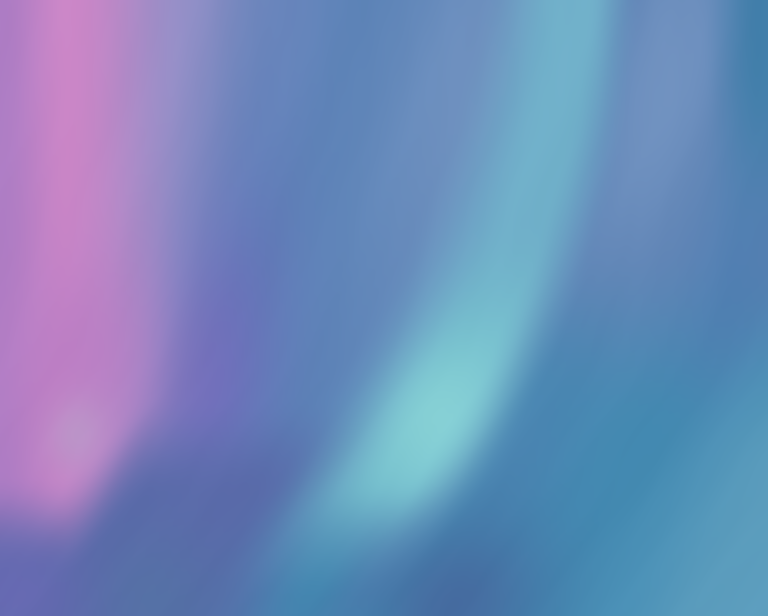
Write a Shadertoy shader that draws this background.

```glsl
// Soft aurora: pink and violet veils at the left, a bent cyan beam across blue.
#define BEAM_TOP 0.815
#define BEAM_LEAN 0.06
#define BEAM_BEND 0.30
#define VEIL_LEAN 0.10
#define GRAIN 0.006

const vec3 BLUE     = vec3(0.355, 0.510, 0.715);
const vec3 HAZE     = vec3(0.445, 0.575, 0.755);
const vec3 TEAL     = vec3(0.255, 0.535, 0.690);
const vec3 PALE     = vec3(0.365, 0.620, 0.745);
const vec3 NAVY     = vec3(0.275, 0.425, 0.630);
const vec3 INDIGO   = vec3(0.355, 0.415, 0.665);
const vec3 VIOLET   = vec3(0.425, 0.425, 0.730);
const vec3 LAVENDER = vec3(0.575, 0.560, 0.780);
const vec3 PURPLE   = vec3(0.680, 0.490, 0.770);
const vec3 PINK     = vec3(0.795, 0.525, 0.780);
const vec3 CYAN     = vec3(0.440, 0.690, 0.790);
const vec3 AQUA     = vec3(0.535, 0.825, 0.840);

// Elliptic glow, sheared sideways by lean
float glow(vec2 p, vec2 center, vec2 size, float lean) {
    vec2 d = p - center;
    d.x -= lean * d.y;
    d /= size;
    return exp(-dot(d, d));
}

// Falls smoothly from one to zero between lo and hi
float fall(float lo, float hi, float v) {
    return 1.0 - smoothstep(lo, hi, v);
}

// Blue ground to the left of the beam, with the veils over it
vec3 leftSide(vec2 p, float depth) {
    float u = p.x + VEIL_LEAN * depth;
    vec3 col = mix(BLUE, HAZE, 0.9 * glow(p, vec2(0.62, 0.86), vec2(0.12, 0.42), 0.2));
    col = mix(col, vec3(0.44, 0.53, 0.75), 0.6 * glow(p, vec2(0.37, 1.0), vec2(0.06, 0.3), 0.1));
    col = mix(col, LAVENDER, fall(0.23, 0.38, u));
    col = mix(col, VIOLET, 0.9 * glow(p, vec2(0.275, 0.37), vec2(0.085, 0.30), 0.12));

    // Pink veil with a purple outer edge
    float veil = fall(0.09, 0.255, p.x + 0.03 * depth);
    col = mix(col, mix(PURPLE, PINK, smoothstep(0.0, 0.09, p.x)), veil);
    col = mix(col, vec3(0.725, 0.49, 0.77), 0.75 * glow(p, vec2(0.10, 0.42), vec2(0.12, 0.18), 0.0));
    col = mix(col, vec3(0.73, 0.60, 0.79), 0.75 * glow(p, vec2(0.10, 0.295), vec2(0.038, 0.06), 0.1));

    // Indigo floor, rising to the right of the veil
    float rise = 0.13 * smoothstep(0.08, 0.20, p.x);
    col = mix(col, INDIGO, fall(0.06 + rise, 0.23 + rise, p.y));
    col = mix(col, vec3(0.42, 0.41, 0.71), 0.7 * glow(p, vec2(0.02, 0.04), vec2(0.11, 0.10), 0.0));
    col = mix(col, vec3(0.32, 0.45, 0.64), 0.7 * glow(p, vec2(0.20, 0.02), vec2(0.09, 0.12), 0.0));
    return mix(col, TEAL, 0.9 * glow(p, vec2(0.41, 0.05), vec2(0.085, 0.20), 0.35));
}

// Haze over teal to the right of the beam
vec3 rightSide(vec2 p) {
    vec3 col = mix(TEAL, BLUE * 0.97, smoothstep(0.30, 0.62, p.y));
    col = mix(col, HAZE, 0.95 * glow(p, vec2(0.86, 0.86), vec2(0.115, 0.34), 0.18));
    col = mix(col, vec3(0.31, 0.50, 0.70), 0.7 * glow(p, vec2(0.955, 0.54), vec2(0.05, 0.20), 0.1));
    col = mix(col, vec3(0.26, 0.50, 0.67), smoothstep(0.91, 0.99, p.x) * smoothstep(0.55, 0.9, p.y));
    col = mix(col, vec3(0.30, 0.52, 0.70), 0.8 * glow(p, vec2(0.67, 0.27), vec2(0.08, 0.16), 0.3));
    float corner = p.x - 0.45 * p.y;
    col = mix(col, PALE, 0.95 * smoothstep(0.70, 0.92, corner) * fall(0.25, 0.58, p.y));
    col = mix(col, vec3(0.29, 0.57, 0.72), 0.8 * glow(p, vec2(0.79, 0.0), vec2(0.07, 0.16), 0.3));
    return mix(col, NAVY, glow(p, vec2(0.59, 0.02), vec2(0.12, 0.14), 0.15));
}

// Faint brushed strands that follow the bend
float strands(vec2 p, float across) {
    float sum = 0.0, amp = 0.5, freq = 38.0;
    for (int i = 0; i < 4; i++) {
        sum += amp * sin(freq * across + 2.0 * sin(freq * 0.12 * p.y + float(i) * 1.7));
        freq *= 1.9;
        amp *= 0.6;
    }
    return sum;
}

void mainImage(out vec4 fragColor, in vec2 fragCoord) {
    vec2 p = fragCoord / iResolution.xy;
    float depth = 1.0 - p.y;
    float across = p.x - (BEAM_TOP - BEAM_LEAN * depth - BEAM_BEND * depth * depth);

    // Two grounds meet under the right edge of the beam
    vec3 col = mix(leftSide(p, depth), rightSide(p), smoothstep(-0.07, 0.05, across));

    // Beam: wide fade at the left, tighter at the right, dying near the floor
    float leftFade = smoothstep(-0.235 + 0.04 * p.y * p.y, -0.085, across);
    float rightFade = fall(-0.05, mix(0.02, 0.065, depth), across);
    float beam = leftFade * rightFade * smoothstep(0.02, 0.22, p.y);
    vec3 beamColor = mix(CYAN, vec3(0.465, 0.755, 0.810), smoothstep(0.35, 0.62, depth));
    beamColor = mix(beamColor, vec3(0.40, 0.67, 0.77), smoothstep(0.74, 0.90, depth));
    col = mix(col, beamColor, beam);
    col = mix(col, AQUA, 0.9 * glow(p, vec2(0.568, 0.325), vec2(0.062, 0.105), 0.28));

    col += GRAIN * strands(p, across);
    fragColor = vec4(clamp(col, 0.0, 1.0), 1.0);
}
```
